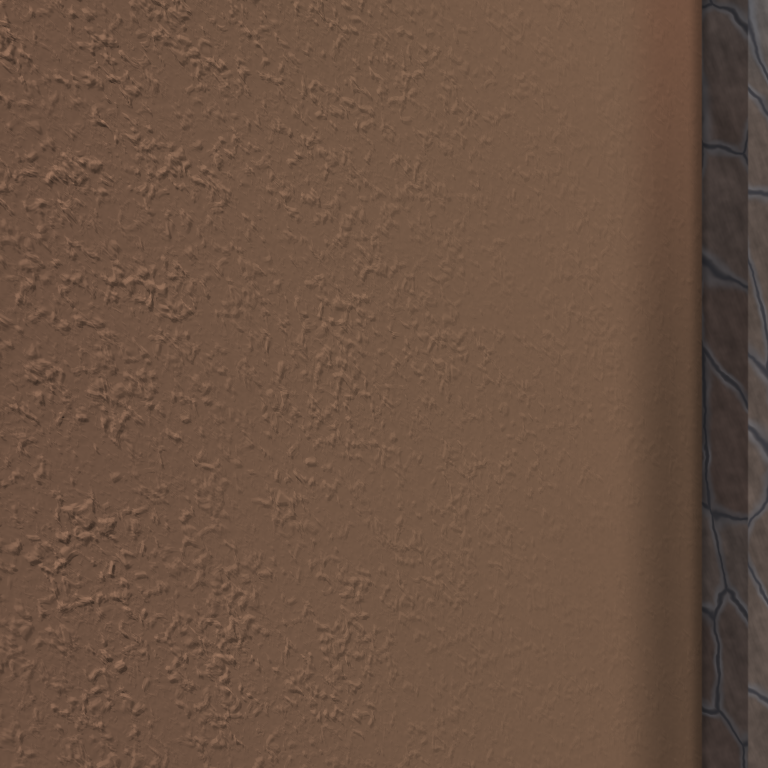
A WebGL 2 fragment shader for this texture:

```glsl
#version 300 es
precision highp float;

uniform vec2 u_resolution;
out vec4 fragColor;

const float WALL_EDGE = 0.914;
const float RETURN_EDGE = 0.974;

float hash(vec2 p) {
  return fract(sin(dot(p, vec2(127.1, 311.7))) * 43758.5453);
}

vec2 hash2(vec2 p) {
  return vec2(hash(p), hash(p + 57.3));
}

float noise(vec2 p) {
  vec2 i = floor(p), f = fract(p);
  f = f * f * (3.0 - 2.0 * f);
  return mix(mix(hash(i), hash(i + vec2(1, 0)), f.x),
             mix(hash(i + vec2(0, 1)), hash(i + vec2(1, 1)), f.x), f.y);
}

float fbm(vec2 p) {
  float sum = 0.0, amplitude = 0.5;
  for (int i = 0; i < 4; i++) {
    sum += amplitude * noise(p);
    p = mat2(1.6, 1.2, -1.2, 1.6) * p + 7.1;
    amplitude *= 0.5;
  }
  return sum / 0.9375;
}

// Uneven crumbs of plaster: isolated peaks over a gently rolling ground
float plasterHeight(vec2 p) {
  vec2 q = mat2(0.8, 0.6, -0.6, 0.8) * p;
  q += 1.1 * vec2(noise(p * 0.7 + 3.0), noise(p * 0.7 + 19.0));
  float n = 0.5 * noise(q) + 0.32 * noise(mat2(1.5, 1.2, -1.2, 1.5) * q + 5.0);
  n += 0.18 * noise(mat2(3.6, -1.4, 1.4, 3.6) * q + 13.0);
  float crumbs = smoothstep(0.52, 0.8, n + 0.22 * (noise(p * 0.23 + 41.0) - 0.5));
  return crumbs + 0.5 * n;
}

float plasterRelief(vec2 p, vec2 toLight) {
  return plasterHeight(p - 0.5 * toLight) - plasterHeight(p + 0.5 * toLight);
}

vec3 wallColor(vec2 uv) {
  // Broad light across the wall, falling off at the rounded corner
  vec3 color = mix(vec3(0.418, 0.316, 0.254), vec3(0.445, 0.343, 0.272),
                   smoothstep(0.0, 0.65, uv.x + 0.15 * (uv.y - 0.5)));
  color *= 1.0 + 0.05 * smoothstep(0.45, 0.8, uv.x) * smoothstep(0.3, 1.0, uv.y);
  color *= 1.0 + 0.04 * (fbm(uv * 5.0) - 0.5);
  float turn = smoothstep(0.8, 0.87, uv.x);
  float lowShade = 1.0 - smoothstep(0.4, 1.0, uv.y);
  color *= 1.0 - turn * mix(0.07, 0.25, lowShade);
  color *= mix(vec3(1.0), vec3(1.01, 0.95, 0.94), turn * (1.0 - lowShade));
  color *= 1.0 + 0.06 * smoothstep(0.865, 0.895, uv.x) * lowShade;
  color *= 1.0 - 0.28 * smoothstep(0.895, WALL_EDGE, uv.x);

  // Grain is foreshortened and fades toward the corner
  vec2 p = vec2(uv.x * (80.0 + 50.0 * uv.x), uv.y * (92.0 + 30.0 * uv.x));
  float strength = mix(0.25, 0.035, smoothstep(0.0, 0.9, uv.x));
  strength *= 0.6 + 0.8 * noise(uv * 13.0);
  float relief = plasterRelief(p, vec2(-0.3, 0.5));
  relief += 0.3 * plasterRelief(p * 2.1 + 31.0, vec2(-0.3, 0.5));
  float grain = noise(uv * 260.0) - 0.5;
  return color * (1.0 + strength * relief + 0.035 * grain);
}

// x: distance to the nearest joint, y: random value of the stone
vec2 stoneCell(vec2 p) {
  vec2 cell = floor(p);
  float nearest = 9.0, second = 9.0, id = 0.0;
  for (int y = -1; y <= 1; y++) {
    for (int x = -1; x <= 1; x++) {
      vec2 corner = cell + vec2(x, y);
      float d = length(corner + 0.1 + 0.8 * hash2(corner) - p);
      if (d < nearest) {
        second = nearest;
        nearest = d;
        id = hash(corner + 5.7);
      } else {
        second = min(second, d);
      }
    }
  }
  return vec2(second - nearest, id);
}

vec3 stoneColor(vec2 uv, float lit) {
  vec2 p = uv * vec2(11.0, 6.5) + vec2(0.0, uv.x * 5.0 + lit * 3.4);
  p += 0.16 * (vec2(fbm(uv * 26.0), fbm(uv * 26.0 + 40.0)) - 0.5);
  vec2 stone = stoneCell(p);
  vec3 color = mix(vec3(0.225, 0.183, 0.168), vec3(0.258, 0.225, 0.212), stone.y);
  color = mix(color, vec3(0.345, 0.3, 0.275), lit * 0.9);
  color = mix(color, vec3(0.37, 0.36, 0.36), (0.15 + 0.5 * lit) * smoothstep(0.82, 1.0, uv.y));

  // Slanted cleavage streaks and rough mottling
  float streaks = fbm(mat2(85.0, 20.0, 34.0, -16.0) * uv);
  color *= 0.7 + 0.36 * streaks + 0.26 * fbm(uv * 85.0);

  // Cool shaded bands around thin dark joints with a worn rim
  float wear = noise(uv * 37.0);
  float band = 1.0 - smoothstep(0.02, 0.2, stone.x);
  color = mix(color, vec3(0.225, 0.228, 0.245) * (1.0 + 0.35 * lit), 0.6 * band);
  float rim = smoothstep(0.03, 0.07, stone.x) * (1.0 - smoothstep(0.07, 0.16, stone.x));
  color += 0.07 * rim * wear * vec3(0.85, 0.95, 1.05);
  float joint = 1.0 - smoothstep(0.005, 0.04 + 0.03 * wear, stone.x);
  return mix(color, vec3(0.14, 0.14, 0.155) * (1.0 + 0.4 * lit), 0.75 * joint);
}

void main() {
  vec2 uv = gl_FragCoord.xy / u_resolution;
  float edge = 0.0015;
  float lit = smoothstep(RETURN_EDGE - edge, RETURN_EDGE + edge, uv.x);
  vec3 stone = mix(stoneColor(uv, 0.0), stoneColor(uv, 1.0), lit);
  stone *= 1.0 - 0.22 * (1.0 - smoothstep(WALL_EDGE, WALL_EDGE + 0.012, uv.x));
  float beyondWall = smoothstep(WALL_EDGE - edge, WALL_EDGE + edge, uv.x);
  fragColor = vec4(mix(wallColor(uv), stone, beyondWall), 1.0);
}
```
